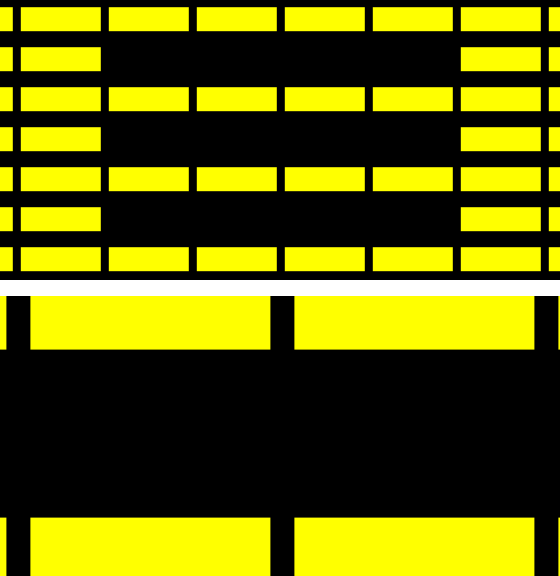
Top: the whole. Bottom: its middle third, enlarged.
Reproduce this pattern procedurally as a WebGL 1 fragment shader.

```glsl
precision highp float;

uniform vec2 u_resolution;

const float UNITS_HIGH = 35.0;               // grid units in the canvas height
const vec2 PITCH = vec2(11.0, 5.0);          // spacing of the bars, in units
const vec2 BAR = vec2(10.0, 3.0);            // size of one bar, in units
const vec2 OFFSET = vec2(0.1, 0.1);          // small shift of the whole grid
const float GROUP = 6.0;                     // columns in one sparse-row group
const float BLANKS = 4.0;                    // missing bars in each group
const vec3 BACKGROUND = vec3(0.0);
const vec3 BAR_COLOR = vec3(1.0, 1.0, 0.0);

// Coverage of a centred box, smoothed across one pixel
float boxCoverage(vec2 p, vec2 halfSize, float pixel) {
  vec2 edge = clamp((halfSize - abs(p)) / pixel + 0.5, 0.0, 1.0);
  return edge.x * edge.y;
}

// Even rows are full; odd rows leave out the middle of each group
float barPresent(vec2 cell) {
  float oddRow = step(0.5, mod(cell.y, 2.0));
  float column = mod(cell.x + 0.5 * BLANKS, GROUP);
  float blank = 1.0 - step(BLANKS - 0.5, column);
  return 1.0 - oddRow * blank;
}

void main() {
  // Grid units, with x measured from the centre and y from the bottom
  float pixel = UNITS_HIGH / u_resolution.y;
  vec2 origin = vec2(0.5 * u_resolution.x, 0.0);
  vec2 p = (gl_FragCoord.xy - origin) * pixel - OFFSET;

  vec2 cell = floor(p / PITCH);
  vec2 local = p - (cell + 0.5) * PITCH;

  float bar = boxCoverage(local, 0.5 * BAR, pixel) * barPresent(cell);
  gl_FragColor = vec4(mix(BACKGROUND, BAR_COLOR, bar), 1.0);
}
```
